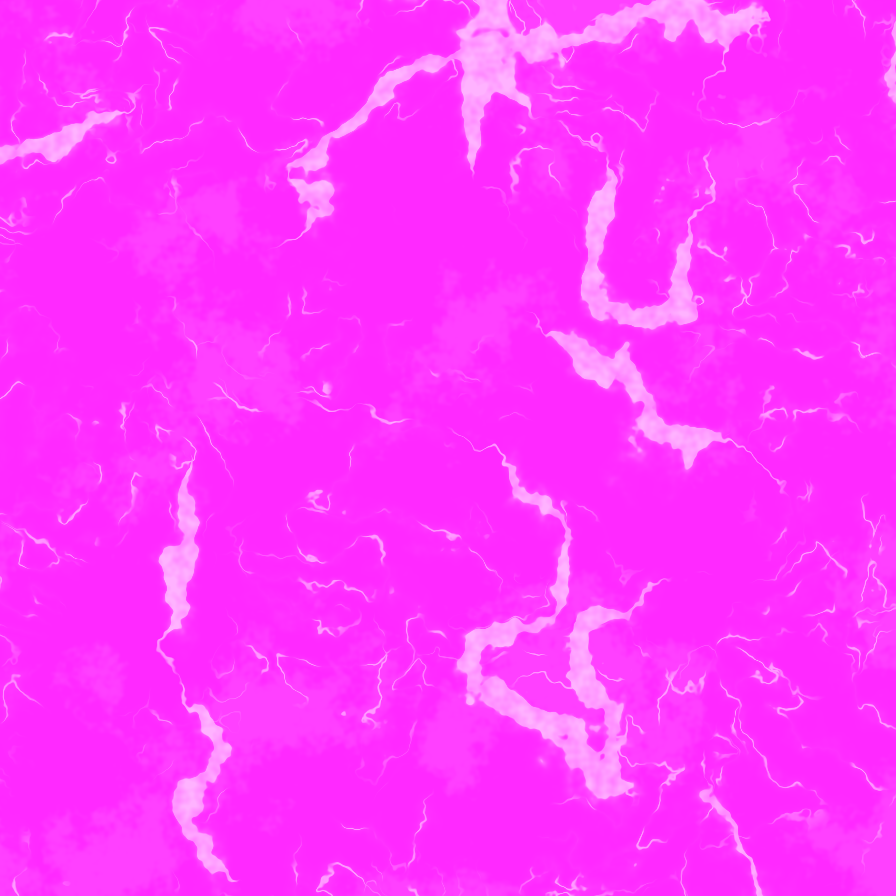
A Shadertoy shader for this texture:

```glsl
// Magenta marble: broad broken veins, hairline cracks and a faint cloudy haze.
// Veins follow the zero lines of warped gradient noise; slower noise fields
// set their width, so that they swell, taper to points and break off.

const vec3  BASE_COLOR  = vec3(1.0, 0.16, 1.0);
const vec3  VEIN_COLOR  = vec3(1.0, 0.70, 1.0);
const float VEIN_FREQ   = 3.2;    // broad veins across the canvas
const float VEIN_WIDTH  = 0.017;  // largest half width
const float VEIN_TAPER  = 0.085;  // how fast a vein swells from its tip
const float VEIN_CUTOFF = -0.08;  // higher values leave fewer veins
const float HALO_REACH  = 0.006;
const float HALO_LEVEL  = 0.40;
const float CRACK_WIDTH = 0.0007;
const float CRACK_SWELL = 0.0045; // extra width in the ragged spots
const float CRACK_LEVEL = 0.80;
const float HAZE_LEVEL  = 0.165;
const float WARP_AMOUNT = 0.085;
const float WARP_FREQ   = 4.0;
const float ROUGHNESS   = 0.56;   // weight of each finer octave
const float EDGE_SOFT   = 0.0014;

// Random unit gradient for a lattice cell
vec2 cellGradient(ivec2 cell) {
    uint h = uint(cell.x) * 1597334677u ^ uint(cell.y) * 3812015801u;
    h = (h ^ (h >> 16)) * 2146121005u;
    h = (h ^ (h >> 15)) * 2221713035u;
    h ^= h >> 16;
    float angle = 6.28319 * float(h & 65535u) / 65536.0;
    return vec2(cos(angle), sin(angle));
}

float gradientNoise(vec2 p) {
    ivec2 i = ivec2(floor(p));
    vec2 f = fract(p);
    vec2 u = f * f * f * (f * (f * 6.0 - 15.0) + 10.0);
    float a = dot(cellGradient(i), f);
    float b = dot(cellGradient(i + ivec2(1, 0)), f - vec2(1, 0));
    float c = dot(cellGradient(i + ivec2(0, 1)), f - vec2(0, 1));
    float d = dot(cellGradient(i + ivec2(1, 1)), f - vec2(1, 1));
    return mix(mix(a, b, u.x), mix(c, d, u.x), u.y);
}

float fbm(vec2 p) {
    float sum = 0.0, amp = 1.0;
    for (int i = 0; i < 6; i++) {
        sum += amp * gradientNoise(p);
        p = mat2(1.6, 1.2, -1.2, 1.6) * p + 7.3;
        amp *= ROUGHNESS;
    }
    return sum;
}

// Two layers, so that the zero lines do not cling to the lattice
float veinField(vec2 p) {
    return gradientNoise(p) + 0.45 * gradientNoise(p * 1.63 + 31.7);
}

// Approximate distance to the nearest zero line, in canvas units
float lineDistance(vec2 p, float freq, float seed) {
    vec2 q = p * freq + seed;
    vec2 e = vec2(0.01, 0.0);
    float v = veinField(q);
    vec2 slope = vec2(veinField(q + e.xy) - v, veinField(q + e.yx) - v) / e.x;
    return abs(v) / (max(length(slope), 0.25) * freq);
}

void mainImage(out vec4 fragColor, in vec2 fragCoord) {
    float pixel = 1.0 / iResolution.y;
    float soft = max(EDGE_SOFT, pixel);
    vec2 uv = fragCoord * pixel;

    // Rough, many-scaled displacement makes the lines jagged
    vec2 warp = vec2(fbm(uv * WARP_FREQ + 3.1), fbm(uv * WARP_FREQ + 57.9));
    vec2 p = uv + WARP_AMOUNT * warp;
    float clump = gradientNoise(uv * 17.0 + 83.2);
    float grain = gradientNoise(uv * 48.0 + 11.3);
    float speckle = gradientNoise(uv * 120.0 + 29.5);

    // Broad veins with tapering ends and ragged sides
    float veinDist = lineDistance(p, VEIN_FREQ, 12.4);
    float presence = gradientNoise(uv * 3.1 + 41.6) + 0.4 * gradientNoise(uv * 7.0 + 5.5);
    float width = min(VEIN_TAPER * (presence - VEIN_CUTOFF), VEIN_WIDTH);
    width *= 0.85 + 1.1 * clump + 0.6 * grain;
    float vein = 1.0 - smoothstep(width - soft, width + soft, veinDist);
    vein *= smoothstep(-0.001, 0.002, width);
    float halo = exp(-max(veinDist - width, 0.0) / HALO_REACH);
    halo *= smoothstep(0.0, 0.007, width) * (0.8 + 0.8 * grain + 0.5 * speckle);

    // Thin links that carry a vein on past its tip
    float swell = max(gradientNoise(uv * 33.0 + 71.4), 0.0);
    float lineWidth = CRACK_WIDTH + CRACK_SWELL * swell;
    float cracks = 1.0 - smoothstep(lineWidth * 0.3, lineWidth + soft, veinDist);
    cracks *= smoothstep(-0.3, -0.08, presence) * smoothstep(-0.25, 0.1, clump);

    // Hairline cracks, in patches, finer in each layer, with a soft glow
    float glow = 0.0;
    for (int i = 0; i < 3; i++) {
        float layer = float(i);
        float dist = lineDistance(p, 5.5 + 5.0 * layer, 23.7 + 19.1 * layer);
        float patches = smoothstep(0.04, 0.26, gradientNoise(uv * 4.3 + 67.0 + 13.7 * layer));
        float breaks = smoothstep(-0.1, 0.15, gradientNoise(uv * 24.0 + 9.2 * layer));
        float stroke = 1.0 - smoothstep(lineWidth * 0.3, lineWidth + soft, dist);
        cracks = max(cracks, stroke * patches * breaks);
        glow = max(glow, exp(-dist / HALO_REACH) * patches * (0.4 + 0.6 * breaks));
    }

    // Cloudy, grainy haze over the ground
    float cloud = fbm(uv * 5.0 + 91.4) + 0.2 * grain + 0.15 * speckle;
    float haze = smoothstep(0.08, 0.42, cloud + 0.25 * glow);

    // Layer from ground to veins
    float tone = max(HAZE_LEVEL * max(haze, glow), HALO_LEVEL * halo);
    tone = mix(tone, 1.0, CRACK_LEVEL * cracks);
    tone = mix(tone, 0.82 + 0.3 * grain + 0.2 * clump + 0.2 * speckle, vein);
    fragColor = vec4(mix(BASE_COLOR, VEIN_COLOR, clamp(tone, 0.0, 1.0)), 1.0);
}
```
